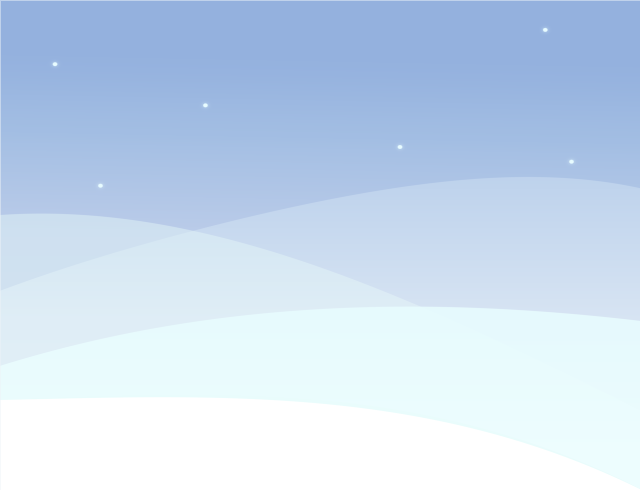
Reproduce this background procedurally as a Shadertoy shader.

```glsl
// Snowy hills under a pale blue sky with a few soft snowflakes.
// Each hill is a polynomial ridge filled with a vertical gradient; the
// hills are layered back to front, some translucent so overlaps show.

// Height of a ridge at x, from polynomial coefficients c and a quartic term.
float ridge(float x, vec4 c, float quartic) {
    return c.x + x * (c.y + x * (c.z + x * (c.w + x * quartic)));
}

// Smooth coverage of the area below a ridge.
float below(float y, float height) {
    float pixel = 1.0 / iResolution.y;
    return smoothstep(-0.7 * pixel, 0.7 * pixel, height - y);
}

vec3 skyColor(vec2 uv) {
    float depth = 1.0 - uv.y - 0.025 * (uv.x - 0.5);
    vec3 top = vec3(0.580, 0.694, 0.871);
    vec3 middle = vec3(0.639, 0.745, 0.890);
    vec3 horizon = vec3(0.733, 0.800, 0.914);
    vec3 color = mix(top, middle, smoothstep(0.10, 0.31, depth));
    return mix(color, horizon, clamp((depth - 0.28) / 0.21, 0.0, 1.0));
}

// Bright core with a faint halo, slightly wider than tall.
float snowflake(vec2 offset) {
    float d = length(offset * vec2(0.92, 1.08));
    float core = 1.0 - smoothstep(0.0025, 0.0065, d);
    return max(core, 0.35 * exp(-d * d / 0.00004));
}

void mainImage(out vec4 fragColor, in vec2 fragCoord) {
    vec2 uv = fragCoord / iResolution.xy;
    float aspect = iResolution.x / iResolution.y;
    float x = uv.x;
    float y = uv.y;

    // Sky and scattered flakes
    vec3 color = skyColor(uv);
    vec2 flakes[6] = vec2[6](
        vec2(0.086, 0.869), vec2(0.852, 0.939), vec2(0.321, 0.785),
        vec2(0.625, 0.700), vec2(0.893, 0.670), vec2(0.157, 0.621));
    for (int i = 0; i < 6; i++) {
        vec2 offset = (uv - flakes[i]) * vec2(aspect, 1.0);
        color = mix(color, vec3(0.91, 0.99, 1.0), snowflake(offset));
    }

    // Far hill, rising to the right
    float farRidge = ridge(x, vec4(0.4065, 0.4895, -0.367, 0.387), -0.3);
    vec3 farSnow = mix(vec3(0.843, 0.894, 0.953), vec3(0.742, 0.823, 0.925),
                       clamp((y - 0.35) / 0.29, 0.0, 1.0));
    color = mix(color, farSnow, below(y, farRidge));

    // Middle hill, a translucent slope falling from the left
    float middleRidge = ridge(x, vec4(0.5612, 0.0915, -0.7297, 0.240), 0.0);
    vec3 middleSnow = mix(vec3(0.910, 0.969, 0.976), vec3(0.882, 0.957, 0.965),
                          clamp((y - 0.30) / 0.26, 0.0, 1.0));
    color = mix(color, middleSnow, 0.5 * below(y, middleRidge));

    // Near hill, nearly opaque ice
    float nearRidge = ridge(x, vec4(0.2534, 0.4061, -0.3841, 0.0698), 0.0);
    vec3 nearSnow = mix(vec3(0.937, 1.0, 1.0), vec3(0.906, 0.988, 0.996),
                        clamp((y - 0.08) / 0.29, 0.0, 1.0));
    color = mix(color, nearSnow, 0.87 * below(y, nearRidge));

    // White foreground with a thin tinted rim
    float frontRidge = ridge(x, vec4(0.1837, 0.028, 0.040, -0.25), 0.0);
    float rim = 0.001 + 0.006 * sin(3.1416 * x);
    color = mix(color, vec3(0.914, 0.988, 0.988), below(y, frontRidge + rim));
    color = mix(color, vec3(1.0), below(y, frontRidge));

    // Pale hairline along the left and top borders
    float border = min(x * aspect, 1.0 - y);
    color = mix(color, vec3(0.93, 0.95, 0.97),
                0.5 * (1.0 - smoothstep(0.0010, 0.0024, border)));

    fragColor = vec4(color, 1.0);
}
```
